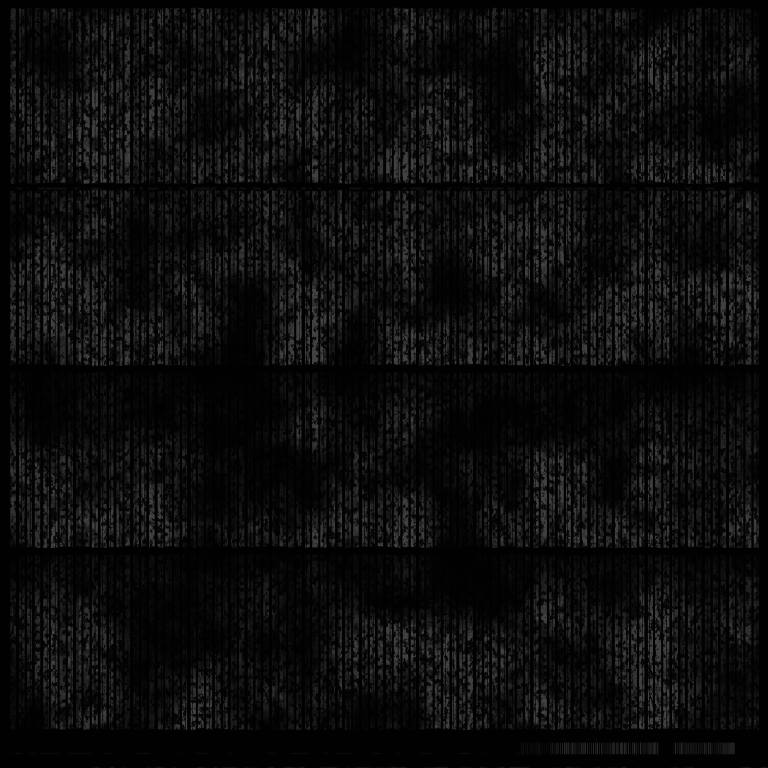
This texture map is drawn by a WebGL 1 fragment shader. Its source:

```glsl
precision highp float;

uniform vec2 u_resolution;

const float COLUMNS = 92.0;
const float COLUMN_CYCLE = 14.0;
const float ROWS = 4.0;
const float ROW_PITCH = 0.2372;
const float ROW_FILL = 0.966;
const vec2 PANEL_ORIGIN = vec2(0.0120, 0.0490);
const float PANEL_WIDTH = 0.978;

float hash(vec2 p) {
  vec3 q = fract(p.xyx * vec3(0.1031, 0.1030, 0.0973));
  q += dot(q, q.yzx + 33.33);
  return fract((q.x + q.y) * q.z);
}

float valueNoise(vec2 p) {
  vec2 cell = floor(p);
  vec2 f = fract(p);
  f = f * f * (3.0 - 2.0 * f);
  float low = mix(hash(cell), hash(cell + vec2(1.0, 0.0)), f.x);
  float high = mix(hash(cell + vec2(0.0, 1.0)), hash(cell + 1.0), f.x);
  return mix(low, high, f.y);
}

float fbm(vec2 p) {
  float sum = 0.0;
  float weight = 0.5;
  for (int i = 0; i < 5; i++) {
    sum += weight * valueNoise(p);
    p = p * 2.03 + 17.3;
    weight *= 0.5;
  }
  return sum / 0.96875;
}

// Smooth-edged interval from a to b
float span(float x, float a, float b, float soft) {
  return smoothstep(a - soft, a + soft, x) * (1.0 - smoothstep(b - soft, b + soft, x));
}

// Uneven vertical slat from a recurring sequence, sometimes grooved
float slat(float x, float soft) {
  float id = mod(floor(x), COLUMN_CYCLE);
  float f = fract(x);
  float left = 0.08 + 0.16 * hash(vec2(id, 3.0));
  float right = 0.76 + 0.16 * hash(vec2(id, 7.0));
  float body = span(f, left, right, soft);
  float grooveAt = mix(left, right, 0.25 + 0.5 * hash(vec2(id, 11.0)));
  float groove = span(f, grooveAt - 0.07, grooveAt + 0.07, soft);
  float grooved = step(0.5, hash(vec2(id, 13.0)));
  float shade = mix(0.6, 1.0, hash(vec2(id, 19.0)));
  shade *= mix(0.75, 1.05, hash(vec2(floor(x), 23.0)));
  return body * shade * (1.0 - 0.65 * groove * grooved);
}

// Broad grime, mid-size blotches and fine pitting
float wear(vec2 p) {
  float grime = mix(0.06, 1.0, smoothstep(0.20, 0.74, fbm(p * vec2(15.0, 13.0) + 3.1)));
  float blotches = smoothstep(0.22, 0.52, fbm(p * vec2(50.0, 62.0) + 5.7));
  float pits = smoothstep(0.30, 0.60, fbm(p * vec2(300.0, 220.0) + 31.0));
  float speckle = mix(0.7, 1.2, valueNoise(p * 480.0));
  return grime * mix(0.35, 1.0, blotches) * mix(0.10, 1.0, pits) * speckle;
}

// Rows of slats, darker towards the top of each row
float slatRows(vec2 uv, float pixel) {
  float x = (uv.x - PANEL_ORIGIN.x) / PANEL_WIDTH;
  float y = (uv.y - PANEL_ORIGIN.y) / ROW_PITCH;
  float row = floor(y);
  float f = fract(y);
  float column = x * COLUMNS;
  float ragged = 0.012 * hash(vec2(floor(column), row + 40.0));
  float rowMask = span(f, ragged, ROW_FILL - 0.5 * ragged, pixel / ROW_PITCH);
  float inside = step(0.0, row) * step(row, ROWS - 1.0) * span(x, 0.0, 1.0, pixel);
  float topShade = mix(0.75, 0.20, step(row, 1.0));
  float shade = mix(1.1, topShade, smoothstep(0.5, 1.0, f));
  float soft = 0.6 * pixel * COLUMNS / PANEL_WIDTH;
  return slat(column, soft) * rowMask * inside * shade;
}

// Narrow strip of thin bars in broken groups
float barStrip(vec2 uv, float pixel) {
  float x = (uv.x - 0.678) / 0.279;
  float bar = x * 110.0;
  float tone = mix(0.35, 1.0, hash(vec2(floor(bar), 61.0)));
  float width = 0.5 + 0.5 * hash(vec2(floor(bar), 67.0));
  float line = span(fract(bar), 0.05, width, 0.6 * pixel * 394.0);
  float broken = step(0.16, hash(vec2(floor(x * 17.0), 73.0)));
  float fade = mix(0.35, 1.0, smoothstep(0.12, 0.18, x));
  float mask = span(x, 0.0, 1.0, pixel) * span(uv.y, 0.018, 0.033, pixel);
  return line * tone * broken * fade * mask;
}

// Faint dashed seam along a horizontal line
float seam(vec2 uv, float y, float thickness, float density, float pixel) {
  float dash = smoothstep(0.40, 0.75, valueNoise(vec2(uv.x * density, y * 900.0)));
  return dash * span(uv.y, y - thickness, y + thickness, pixel);
}

void main() {
  vec2 uv = gl_FragCoord.xy / u_resolution;
  float pixel = 1.0 / min(u_resolution.x, u_resolution.y);

  float tone = 0.35 * slatRows(uv, pixel) * wear(uv);
  tone = min(tone, 0.25);

  // Trim strips and seams
  tone += 0.16 * barStrip(uv, pixel);
  tone += 0.05 * seam(uv, 0.7545, 0.0015, 190.0, pixel) * span(uv.x, 0.013, 0.988, pixel);
  tone += 0.05 * seam(uv, 0.0190, 0.0006, 120.0, pixel) * span(uv.x, 0.013, 0.678, pixel);
  tone += 0.09 * seam(uv, 0.0005, 0.0008, 150.0, pixel) * span(uv.x, 0.117, 1.0, pixel);

  gl_FragColor = vec4(vec3(0.004 + tone), 1.0);
}
```
